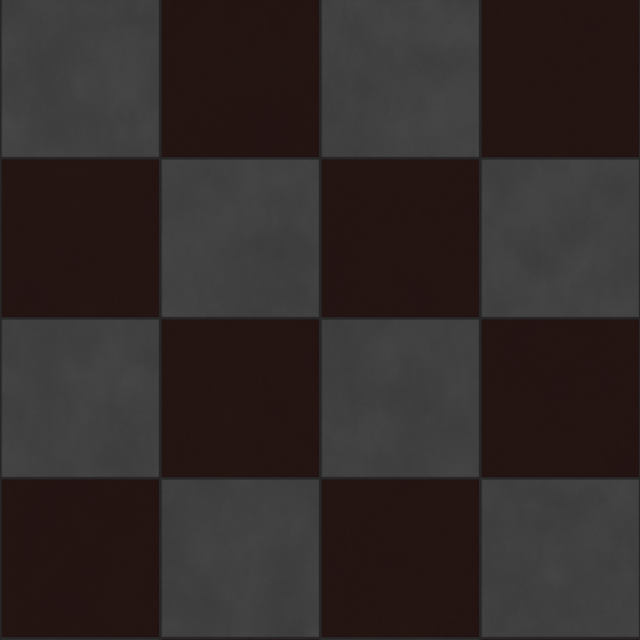
Give the GLSL for this pattern, as a Shadertoy shader.

```glsl
// A checkerboard of dark brown and worn grey floor tiles with thin charcoal grout.
// Each tile takes its own patch of layered value noise, chosen by a hash of its
// wrapped cell, so tiles differ slightly while the whole repeats without a seam.

const float TILES = 4.0;                        // tiles across and down
const vec2 GRID_SHIFT = vec2(0.0005, 0.0028);   // grout position, canvas units
const float GROUT_HALF = 0.0020;                // half of the grout width
const float BEVEL = 0.0020;                     // shaded rim beside the grout
const vec3 BROWN = vec3(0.139, 0.080, 0.071);
const vec3 GREY = vec3(0.254, 0.254, 0.254);
const vec3 GROUT = vec3(0.157, 0.152, 0.152);
const vec3 BROWN_TINT = vec3(0.004, 0.010, -0.006);
const float GREY_MOTTLE = 0.050;
const float GREY_GRAIN = 0.014;
const float BROWN_GRAIN = 0.006;
const float TONE_SPREAD = 0.006;                // brightness range between tiles

float hash(vec2 p) {
    vec3 q = fract(vec3(p.xyx) * 0.1031);
    q += dot(q, q.yzx + 33.33);
    return fract((q.x + q.y) * q.z);
}

float valueNoise(vec2 p) {
    vec2 cell = floor(p);
    vec2 f = fract(p);
    f = f * f * (3.0 - 2.0 * f);
    float low = mix(hash(cell), hash(cell + vec2(1.0, 0.0)), f.x);
    float high = mix(hash(cell + vec2(0.0, 1.0)), hash(cell + vec2(1.0, 1.0)), f.x);
    return mix(low, high, f.y);
}

// Layered noise centred on zero
float mottle(vec2 p) {
    float sum = 0.0;
    float weight = 0.5;
    for (int octave = 0; octave < 4; octave++) {
        sum += weight * (valueNoise(p) - 0.5);
        p = mat2(1.6, 1.2, -1.2, 1.6) * p + 7.3;
        weight *= 0.5;
    }
    return sum;
}

void mainImage(out vec4 fragColor, in vec2 fragCoord) {
    vec2 uv = fragCoord / iResolution.xy;
    float pixel = 1.0 / min(iResolution.x, iResolution.y);

    // Wrapped tile grid
    vec2 grid = (uv - GRID_SHIFT) * TILES;
    vec2 id = mod(floor(grid), TILES);
    vec2 local = fract(grid);
    vec2 toEdge = min(local, 1.0 - local) / TILES;
    float edge = min(toEdge.x, toEdge.y);
    float isGrey = mod(id.x + id.y, 2.0);

    // Surface wear, separate for every tile
    float tileTone = hash(id + 17.0) - 0.5;
    vec2 patchPos = local + 20.0 * vec2(hash(id + 3.0), hash(id + 41.0));
    float clouds = mottle(patchPos * 4.0);
    float streaks = valueNoise(patchPos * vec2(26.0, 9.0)) - 0.5;
    float grain = valueNoise(patchPos * 90.0) - 0.5;

    vec3 grey = GREY + GREY_MOTTLE * clouds + GREY_GRAIN * (0.6 * grain + 0.4 * streaks);
    vec3 brown = BROWN + BROWN_TINT * clouds + BROWN_GRAIN * grain;
    vec3 color = mix(brown, grey, isGrey) + TONE_SPREAD * tileTone * mix(0.3, 1.0, isGrey);

    // Soft rim, then grout
    float rim = 1.0 - smoothstep(GROUT_HALF, GROUT_HALF + BEVEL, edge);
    color *= 1.0 - 0.10 * rim;
    float groutMask = 1.0 - smoothstep(GROUT_HALF - 0.5 * pixel, GROUT_HALF + 0.5 * pixel, edge);
    color = mix(color, GROUT + 0.01 * grain, groutMask);

    fragColor = vec4(color, 1.0);
}
```
